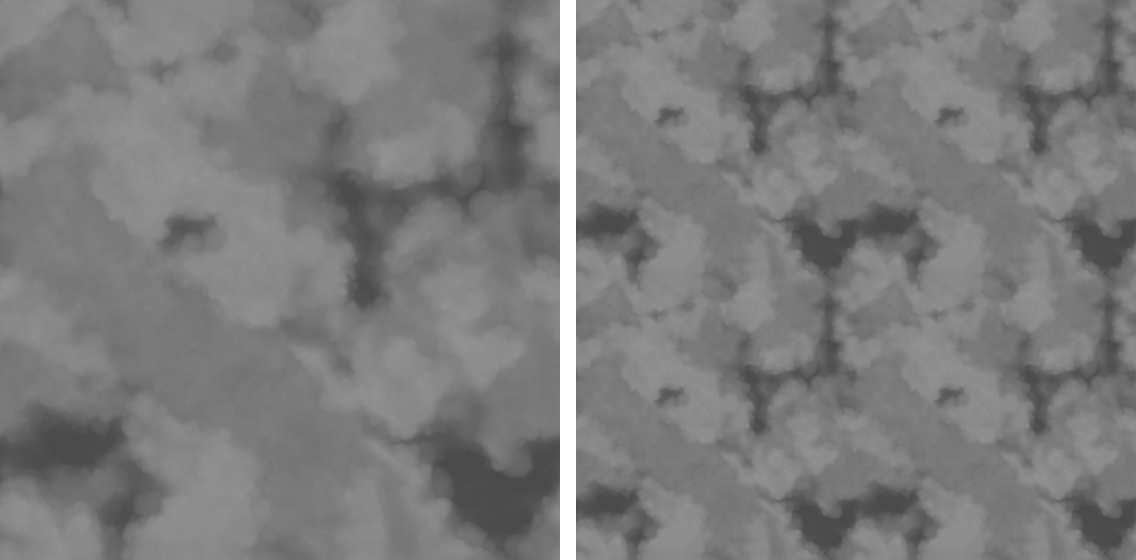
Left, the tile; right, the same tile 2 across and 2 down.
Give the GLSL for this texture, as a WebGL 1 fragment shader.

```glsl
precision highp float;
// Soft grey billows with ragged, scalloped rims around dark, blurred hollows.
// A wrapping noise height is sampled at scattered points, and each point
// lifts a flat-topped puff; the highest puff gives the grey tone.

uniform vec2 u_resolution;

// Sine hash with small arguments, so that equal cells always agree
vec2 hash2(vec2 p, float seed) {
  return fract(sin(vec2(dot(p, vec2(12.9898, 7.233)) + seed * 1.731,
                        dot(p, vec2(5.3983, 11.135)) + seed * 2.417)) * 143.758);
}

// Index of a lattice cell, wrapped to the tile
vec2 wrapCell(vec2 cell, float period) {
  return floor(mod(cell + 0.5, period));
}

float cornerSlope(vec2 cell, vec2 f, vec2 corner, float period, float seed) {
  vec2 gradient = hash2(wrapCell(cell + corner, period), seed) - 0.5;
  return dot(normalize(gradient + 0.0001), f - corner);
}

// Gradient noise that repeats after a whole number of cells
float noise(vec2 p, float period, float seed) {
  vec2 cell = floor(p);
  vec2 f = p - cell;
  vec2 u = f * f * f * (f * (f * 6.0 - 15.0) + 10.0);
  vec2 e = vec2(1.0, 0.0);
  float low = mix(cornerSlope(cell, f, e.yy, period, seed),
                  cornerSlope(cell, f, e.xy, period, seed), u.x);
  float high = mix(cornerSlope(cell, f, e.yx, period, seed),
                   cornerSlope(cell, f, e.xx, period, seed), u.x);
  return mix(low, high, u.y);
}

float fbm(vec2 uv, float period, float seed) {
  float sum = 0.0;
  float amplitude = 1.0;
  float cells = period;
  for (int i = 0; i < 3; i++) {
    float octaveSeed = seed + float(i) * 3.0;
    sum += amplitude * noise(uv * cells + octaveSeed * 0.37, cells, octaveSeed);
    amplitude *= 0.5;
    cells *= 2.0;
  }
  return sum;
}

// Grey level before puffing: hollows, middle ground and bright plateaus
float height(vec2 uv) {
  float ground = smoothstep(-0.55, -0.03, fbm(uv, 4.0, 5.0));
  float plateau = smoothstep(-0.14, 0.12, fbm(uv, 4.0, 17.0));
  return 0.295 + ground * (0.18 + 0.07 * plateau);
}

float softMax(float a, float b, float k) {
  float h = max(k - abs(a - b), 0.0) / k;
  return max(a, b) + h * h * k * 0.25;
}

// Raise a round puff at one jittered point per cell
float puffs(vec2 uv, float tone, float cells, float seed) {
  vec2 home = floor(uv * cells);
  for (int y = -1; y <= 1; y++) {
    for (int x = -1; x <= 1; x++) {
      vec2 cell = home + vec2(x, y);
      vec2 rnd = hash2(wrapCell(cell, cells), seed);
      vec2 center = (cell + 0.1 + 0.8 * rnd) / cells;
      float vary = fract(rnd.x * 7.0 + rnd.y * 5.0);
      float d = length(uv - center) * cells / (0.6 + 0.4 * vary);
      float top = height(center) + 0.024 * (fract(vary * 9.0) - 0.6);
      tone = softMax(tone, top - 0.35 * d * d * d * d, 0.003);
    }
  }
  return tone;
}

void main() {
  vec2 uv = gl_FragCoord.xy / u_resolution;

  // Ragged warp so that the puffs are not perfect discs
  vec2 warp = vec2(fbm(uv, 18.0, 23.0), fbm(uv, 18.0, 31.0));
  vec2 p = uv + 0.011 * warp;

  float tone = height(p);
  tone = puffs(p, tone, 19.0, 11.0);
  tone = puffs(p, tone, 36.0, 14.0);
  tone = puffs(p, tone, 72.0, 19.0);

  // Cloudy mottling and faint veins, weaker in the hollows
  float lit = smoothstep(0.32, 0.48, tone);
  float mottle = 0.035 * fbm(uv, 7.0, 37.0) + 0.018 * fbm(p, 26.0, 43.0);
  float vein = 1.0 - smoothstep(0.0, 0.05, abs(fbm(p, 6.0, 49.0)));
  tone += mix(0.25, 1.0, lit) * mottle - 0.008 * lit * vein;

  gl_FragColor = vec4(vec3(tone), 1.0);
}
```
